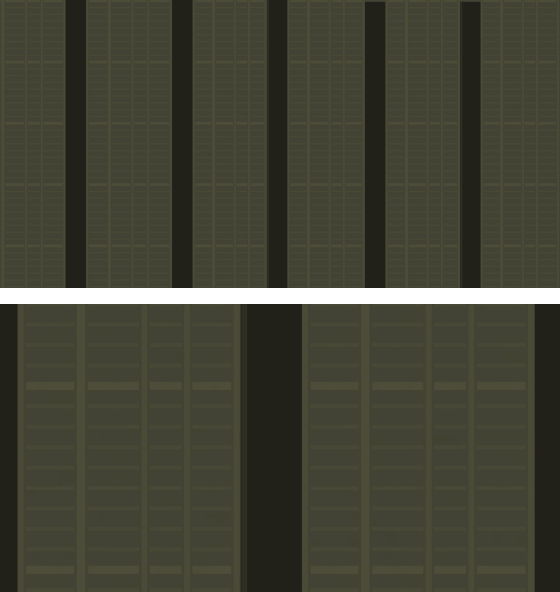
Top, the full canvas; bottom, a detail of the centre.
This pattern is drawn by a Shadertoy shader. Its source:

```glsl
// Six olive panels ruled into small bricks and parted by dark vertical slots.
// A loop over the slots lays out each panel; box-filtered bands draw its grid,
// and faint gradient noise varies the tone.

#define SHEET vec2(768.0, 398.0)     // layout units across and down
#define SLOT_WIDTH 28.0
#define COURSE_PERIOD 84.7           // spacing of the heavy horizontal lines
#define ROWS_PER_COURSE 9.0
#define HEAVY_HALF 1.9
#define FINE_HALF 0.9
#define WEAR 0.008
#define PANEL_COLOR vec3(0.260, 0.262, 0.203)
#define LINE_COLOR vec3(0.302, 0.300, 0.222)
#define SLOT_COLOR vec3(0.130, 0.130, 0.100)
#define RIM_COLOR vec3(0.200, 0.200, 0.150)

// Left edges of the slots, with one beyond each side of the sheet
const float slotLeft[7] = float[7](-56.0, 90.0, 236.0, 366.0, 500.5, 631.0, 767.0);

// Coverage of a band at distance d from its centre line
float band(float d, float halfWidth, float pixel) {
    float cover = clamp((halfWidth - abs(d)) / pixel + 0.5, 0.0, 1.0);
    return min(cover, 2.0 * halfWidth / pixel);
}

// Signed distance to the nearest line of a regular ruling
float ruling(float y, float period) {
    return (fract(y / period + 0.5) - 0.5) * period;
}

vec2 gradient(vec2 cell) {
    float h = fract(sin(dot(cell, vec2(127.1, 311.7))) * 43758.5);
    return vec2(cos(6.2832 * h), sin(6.2832 * h));
}

float gradientNoise(vec2 p) {
    vec2 i = floor(p), f = fract(p);
    vec2 u = f * f * f * (f * (f * 6.0 - 15.0) + 10.0);
    vec2 e = vec2(0.0, 1.0);
    float low = mix(dot(gradient(i), f), dot(gradient(i + e.yx), f - e.yx), u.x);
    float high = mix(dot(gradient(i + e.xy), f - e.xy), dot(gradient(i + e.yy), f - e.yy), u.x);
    return mix(low, high, u.y);
}

// Line strength inside one panel; x is measured from its left edge
float panelLines(float x, float width, float y, vec2 pixel) {
    float stretch = width > 115.0 ? 1.1 : 1.0;
    float vertical = 0.0, joint = 0.0;

    // Heavy upright, two lighter uprights, and the two panel edges
    for (int k = 0; k < 5; k++) {
        float at = k == 0 ? 1.5 : k == 4 ? width - 1.8
                 : (k == 3 ? 77.5 : 29.0 * float(k)) * stretch;
        float halfWidth = k == 1 ? HEAVY_HALF : 1.3;
        float strength = k == 1 ? 0.95 : 0.75;
        vertical = max(vertical, strength * band(x - at, halfWidth, pixel.x));
        joint = max(joint, band(x - at, halfWidth + 1.2, pixel.x));
    }

    // Horizontal lines stop just short of every upright
    float fine = 0.55 * band(ruling(y, COURSE_PERIOD / ROWS_PER_COURSE), FINE_HALF, pixel.y);
    float heavy = band(ruling(y, COURSE_PERIOD), HEAVY_HALF, pixel.y);
    return max(vertical, max(fine, heavy) * (1.0 - joint));
}

void mainImage(out vec4 fragColor, in vec2 fragCoord) {
    vec2 uv = fragCoord / iResolution.xy;
    vec2 p = vec2(uv.x, 1.0 - uv.y) * SHEET;
    vec2 pixel = SHEET / iResolution.xy;
    float y = p.y - 1.0;

    // Panels
    float lines = 0.0;
    for (int i = 0; i < 6; i++) {
        float left = slotLeft[i] + SLOT_WIDTH;
        float width = slotLeft[i + 1] - left;
        float inside = band(p.x - left - 0.5 * width, 0.5 * width, pixel.x);
        lines = max(lines, inside * panelLines(p.x - left, width, y, pixel));
    }
    vec3 color = mix(PANEL_COLOR, LINE_COLOR, lines);
    color *= 1.0 + WEAR * (gradientNoise(p / 23.0) + gradientNoise(p / 6.0));

    // Slots: the last two start below the top rim, and two have a lit left lip
    for (int i = 1; i < 6; i++) {
        float x = p.x - slotLeft[i];
        float top = i > 3 ? 2.5 : -4.0;
        float below = clamp((p.y - top) / pixel.y + 0.5, 0.0, 1.0);
        float slot = band(x - 0.5 * SLOT_WIDTH, 0.5 * SLOT_WIDTH, pixel.x);
        color = mix(color, SLOT_COLOR, slot * below);
        float lip = (i == 3 || i == 5) ? band(x - 1.7, 1.3, pixel.x) : 0.0;
        color = mix(color, RIM_COLOR, 0.7 * lip * below);
    }
    fragColor = vec4(color, 1.0);
}
```
